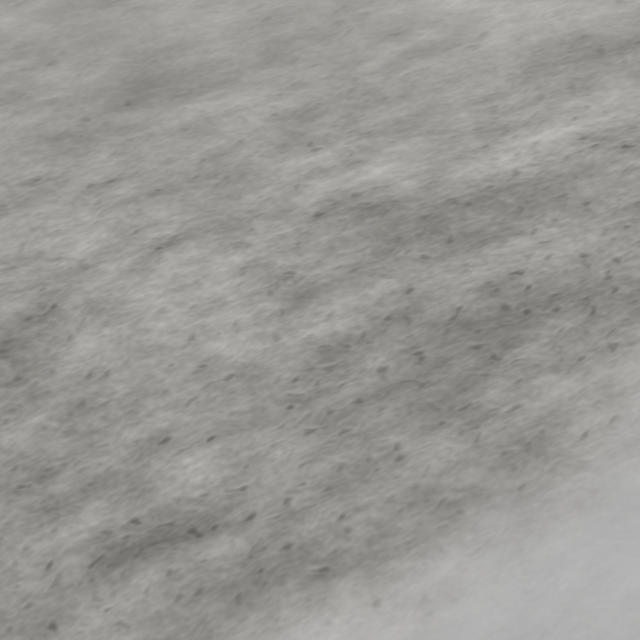
Write a WebGL 2 fragment shader that draws this texture.

```glsl
#version 300 es
precision highp float;
// Weathered grey stone seen at a slant, with streaked stains, small pits and a pale smooth corner.

uniform vec2 u_resolution;
out vec4 fragColor;

const float BASE_TONE = 0.597;
const vec3 WARM_TINT = vec3(0.008, 0.0, -0.018);
const float PALE_GAIN = 0.097;       // brightness of the smooth corner
const float BAND_DEPTH = 0.047;      // darkness of the diagonal stain
const float TOP_GAIN = 0.022;        // haze toward the far edge
const float CLOUD_GAIN = 0.135;
const float BLOTCH_GAIN = 0.085;
const float PIT_DEPTH = 0.13;
const float RELIEF_GAIN = 0.055;
const float GRAIN_GAIN = 0.05;
const float SLOPE = 0.55;            // tilt of the streaks at the near edge
const float FORESHORTEN = 0.45;      // compression of rows toward the far edge
const vec2 CLOUD_FREQ = vec2(2.8, 6.5);
const vec2 BLOTCH_FREQ = vec2(11.0, 21.0);
const vec2 PIT_FREQ = vec2(37.0, 60.0);
const vec2 GRAIN_FREQ = vec2(75.0, 125.0);
const vec2 EDGE_POINT = vec2(0.38, 0.0);
const vec2 EDGE_NORMAL = vec2(0.56, -0.83);

vec2 hashGradient(vec2 cell) {
  vec3 h = fract(cell.xyx * vec3(0.1031, 0.1030, 0.0973));
  h += dot(h, h.yzx + 33.33);
  return 2.0 * fract((h.xx + h.yz) * h.zy) - 1.0;
}

float gradientNoise(vec2 p) {
  vec2 cell = floor(p);
  vec2 f = p - cell;
  vec2 w = f * f * f * (f * (f * 6.0 - 15.0) + 10.0);
  vec2 e = vec2(1.0, 0.0);
  float a = dot(hashGradient(cell), f);
  float b = dot(hashGradient(cell + e), f - e);
  float c = dot(hashGradient(cell + e.yx), f - e.yx);
  float d = dot(hashGradient(cell + 1.0), f - 1.0);
  return mix(mix(a, b, w.x), mix(c, d, w.x), w.y);
}

float fbm(vec2 p) {
  float sum = 0.0;
  float amplitude = 1.0;
  for (int i = 0; i < 4; i++) {
    sum += amplitude * gradientNoise(p);
    p = p * 2.03 + vec2(17.3, 9.1);
    amplitude *= 0.52;
  }
  return sum;
}

// Sheared, foreshortened ground coordinates: x runs along the streaks.
vec2 streakSpace(vec2 uv) {
  float row = uv.y + FORESHORTEN * uv.y * uv.y;
  return vec2(uv.x + 0.35 * row, row - SLOPE * uv.x) + 5.0;
}

void main() {
  vec2 uv = gl_FragCoord.xy / u_resolution;
  vec2 p = streakSpace(uv);
  p += 0.012 * vec2(gradientNoise(p * 9.0), gradientNoise(p * 9.0 + 40.0));

  // Broad zones, with wandering borders
  float wander = 0.09 * fbm(uv * 4.0 + 3.0);
  float across = dot(uv - EDGE_POINT, EDGE_NORMAL) + wander;
  float pale = smoothstep(-0.09, 0.17, across);
  float bandOffset = (across + 0.18) / 0.15;
  float band = exp(-bandOffset * bandOffset);
  float far = smoothstep(0.5, 1.0, uv.y - 0.15 * uv.x);
  float rough = (1.0 - 0.85 * pale) * (1.0 - 0.6 * far);

  // Stains
  float cloud = fbm(p * CLOUD_FREQ);
  float blotch = fbm(p * BLOTCH_FREQ + 31.0);

  // Pits with a faint lit rim, clustered in the darker stains
  vec2 pitPoint = p * PIT_FREQ;
  float bump = gradientNoise(pitPoint);
  float litSide = bump - gradientNoise(pitPoint + vec2(0.25, 0.45));
  float cluster = clamp(0.6 + 0.4 * band - 0.9 * blotch, 0.2, 1.3);
  float pits = smoothstep(0.1, 0.6, bump) * cluster;
  float grain = gradientNoise(p * GRAIN_FREQ + 70.0);

  float tone = BASE_TONE + PALE_GAIN * pale - BAND_DEPTH * band + TOP_GAIN * far;
  tone += CLOUD_GAIN * cloud * (1.0 - 0.75 * pale);
  tone += BLOTCH_GAIN * blotch * mix(rough, 1.0, 0.15);
  tone += rough * (RELIEF_GAIN * litSide - PIT_DEPTH * pits);
  tone += GRAIN_GAIN * grain * mix(rough, 1.0, 0.2);

  vec3 color = vec3(tone) + WARM_TINT * (1.0 - 0.9 * pale);
  fragColor = vec4(clamp(color, 0.0, 1.0), 1.0);
}
```
